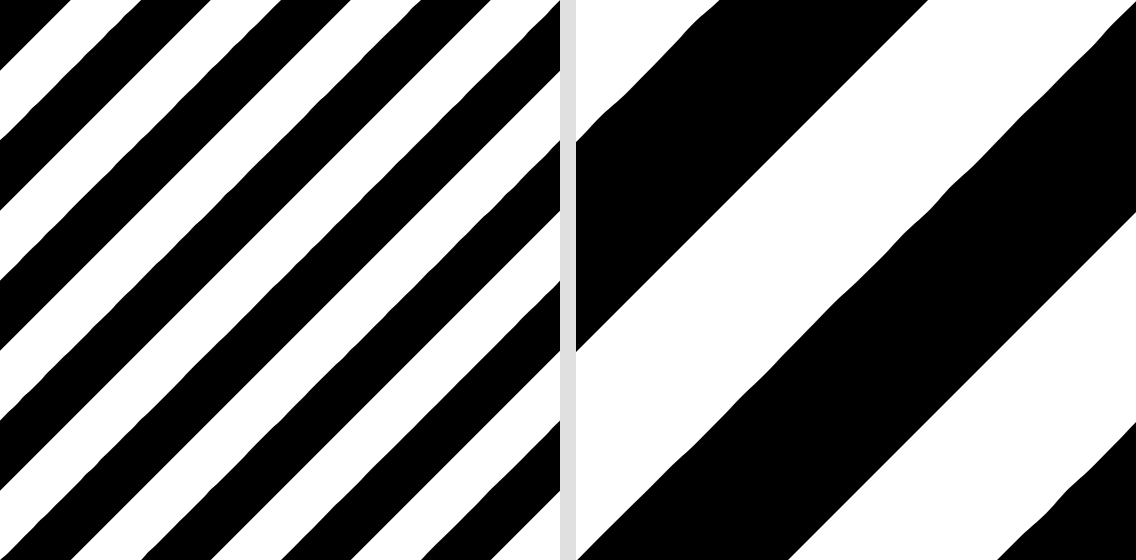
Left: the whole. Right: its middle third, enlarged.
Give the GLSL for this pattern, as a WebGL 1 fragment shader.

```glsl
precision highp float;
// Black and white diagonal stripes, four per side, with one slightly ragged edge each.

uniform vec2 u_resolution;

float hash(vec2 p) {
  vec3 q = fract(vec3(p.xyx) * 0.1031);
  q += dot(q, q.yzx + 33.33);
  return fract((q.x + q.y) * q.z);
}

// Value noise along y that wraps after 72 cells; each stripe has its own row
float edgeNoise(float y, float stripe) {
  float cell = floor(y * 72.0);
  float f = smoothstep(0.0, 1.0, fract(y * 72.0));
  float a = hash(vec2(mod(cell, 72.0), stripe));
  float b = hash(vec2(mod(cell + 1.0, 72.0), stripe));
  return mix(a, b, f) - 0.5;
}

void main() {
  vec2 uv = gl_FragCoord.xy / u_resolution;

  // Position across the stripes, in periods; 0 is the middle of a black band
  float phase = 4.0 * (uv.x - uv.y) + 0.245;
  float across = fract(phase) - 0.5;
  float stripe = mod(floor(phase), 4.0);

  // Only the upper left edge of each band is ragged
  float ragged = 0.007 * edgeNoise(uv.y, stripe) * step(across, 0.0);
  float dist = abs(across) - 0.25 + ragged;

  // Antialias over one pixel, measured across the diagonal
  float pixel = 4.0 * length(1.0 / u_resolution);
  float white = clamp(dist / pixel + 0.5, 0.0, 1.0);
  gl_FragColor = vec4(vec3(white), 1.0);
}
```
